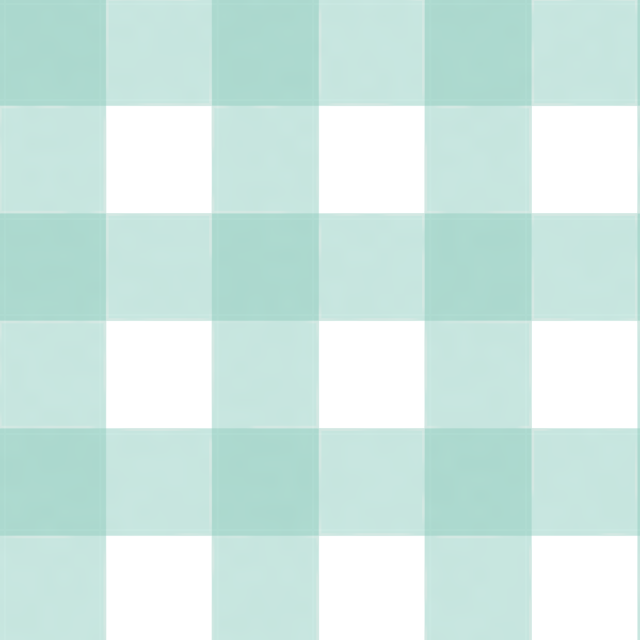
Give the GLSL for this pattern, as a three.js fragment shader.

```glsl
// Mint gingham: three vertical and three horizontal bands on white.
// Each band is a repeated signed distance; crossings take a deeper mint,
// and single layers carry faint, patchy grey fringes along their edges.
varying vec2 vUv;

float hash(vec2 p) {
  return fract(sin(dot(p, vec2(127.1, 311.7))) * 43758.5453);
}

float noise(vec2 p) {
  vec2 cell = floor(p);
  vec2 f = fract(p);
  f = f * f * (3.0 - 2.0 * f);
  return mix(mix(hash(cell), hash(cell + vec2(1.0, 0.0)), f.x),
             mix(hash(cell + vec2(0.0, 1.0)), hash(cell + vec2(1.0, 1.0)), f.x), f.y);
}

// Distance to the nearest band edge on each axis, positive inside a band.
vec2 bandDistance(vec2 p, vec2 period) {
  return (0.25 - abs(fract(p / period + 0.25) - 0.5)) * period;
}

// Soft line of a given half width around distance zero.
float line(float d, float halfWidth) {
  return 1.0 - smoothstep(halfWidth * 0.5, halfWidth * 1.5, abs(d));
}

void main() {
  // Bands are measured from the top left corner.
  vec2 p = vec2(vUv.x + 0.001, 1.0 - vUv.y + 0.0026);
  vec2 d = bandDistance(p, vec2(0.3325, 0.3359)) + vec2(0.0005, 0.0);
  vec2 band = smoothstep(-0.0014, 0.0014, d);

  float crossing = band.x * band.y;
  float single = band.x + band.y - 2.0 * crossing;

  vec3 white = vec3(1.0);
  vec3 lightMint = vec3(0.78, 0.90, 0.875);
  vec3 deepMint = vec3(0.675, 0.85, 0.81);
  vec3 color = white * (1.0 - single - crossing) + lightMint * single + deepMint * crossing;

  // Greyed fringe beside the edges, broken up along its length.
  float fringe = max(line(abs(d.x) - 0.002, 0.002), line(abs(d.y) - 0.002, 0.002));
  float patchy = smoothstep(0.2, 0.7, noise(vUv * 24.0));
  color = mix(color, vec3(0.84, 0.91, 0.89), fringe * patchy * single * 0.8);

  // Pale threads just inside each band, and a slight uneven tint.
  float thread = max(line(d.x - 0.009, 0.0015), line(d.y - 0.009, 0.0015));
  float tint = noise(vUv * 40.0 + 7.0) - 0.5;
  color += (0.01 * thread + 0.008 * tint) * (single + crossing);

  gl_FragColor = vec4(color, 1.0);
}
```
